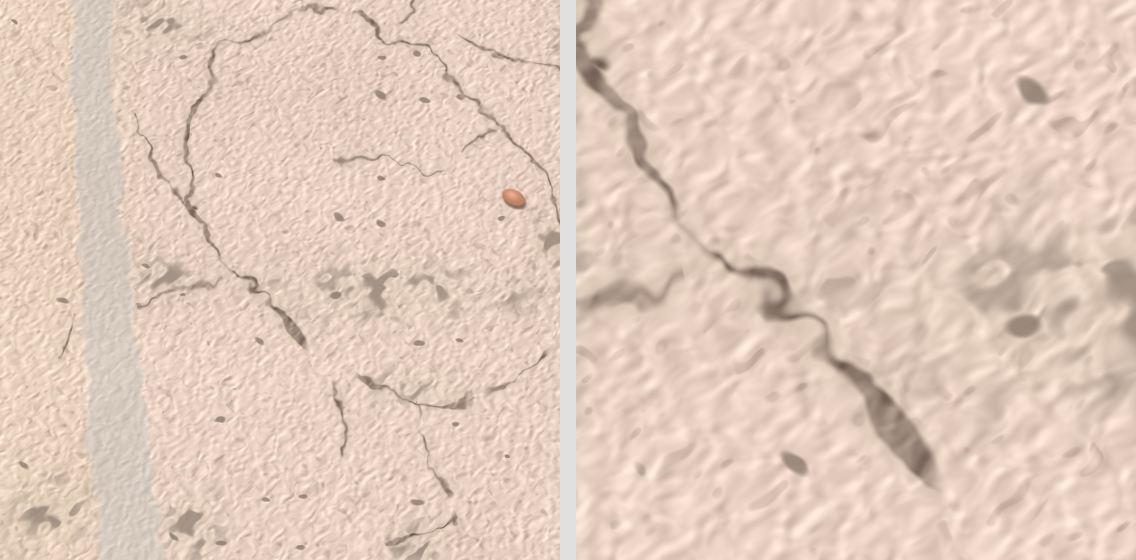
Left: the whole. Right: its middle third, enlarged.
This texture is drawn by a Shadertoy shader. Its source:

```glsl
// Sunlit pink concrete with a grey joint, a ring of branching cracks, worn patches and pits.

const vec3 SLAB = vec3(0.908, 0.818, 0.758);
const vec3 SLAB_WARM = vec3(0.908, 0.823, 0.740);
const vec3 JOINT = vec3(0.835, 0.790, 0.750);
const vec3 WORN = vec3(0.60, 0.535, 0.485);
const vec3 DUST = vec3(0.84, 0.765, 0.69);
const vec3 CRACK = vec3(0.60, 0.52, 0.47);
const vec3 CRACK_DEEP = vec3(0.46, 0.38, 0.34);
const vec3 PEBBLE = vec3(0.74, 0.50, 0.38);

const vec2 GRAIN_FREQ = vec2(95.0, 150.0);   // along and across the grain
const float GRAIN_ANGLE = 0.75;
const float GRAIN_CONTRAST = 0.125;
const vec2 RING_CENTER = vec2(0.675, 0.625);
const float RING_RADIUS = 0.325;
const float RING_STRETCH = 0.065;
const float CRACK_SOFTNESS = 0.0028;
const vec2 PEBBLE_CENTER = vec2(0.917, 0.648);

// Crack branches: start and end of each
const vec4 BRANCHES[11] = vec4[](
    vec4(0.41, 0.505, 0.245, 0.455), vec4(0.36, 0.62, 0.275, 0.67),
    vec4(0.275, 0.67, 0.235, 0.79), vec4(0.735, 0.29, 0.82, 0.07),
    vec4(0.60, 0.31, 0.625, 0.17), vec4(0.80, 0.945, 1.02, 0.88),
    vec4(0.885, 0.765, 0.79, 0.695), vec4(0.79, 0.695, 0.60, 0.715),
    vec4(0.82, 0.085, 0.71, 0.03), vec4(0.715, 0.96, 0.76, 1.02),
    vec4(0.14, 0.425, 0.105, 0.36));

// Worn patches: center and radii
const vec4 PATCHES[9] = vec4[](
    vec4(0.29, 0.505, 0.05, 0.035), vec4(0.345, 0.06, 0.045, 0.06),
    vec4(0.09, 0.09, 0.06, 0.05), vec4(0.70, 0.48, 0.16, 0.05),
    vec4(0.93, 0.48, 0.04, 0.03), vec4(0.74, 0.03, 0.05, 0.035),
    vec4(0.30, 0.96, 0.07, 0.04), vec4(0.985, 0.56, 0.04, 0.05),
    vec4(0.74, 0.31, 0.07, 0.03));

float hash(vec2 p) {
    vec3 q = fract(p.xyx * 0.1031);
    q += dot(q, q.yzx + 33.33);
    return fract((q.x + q.y) * q.z);
}

float noise(vec2 p) {
    vec2 i = floor(p), f = fract(p);
    f = f * f * (3.0 - 2.0 * f);
    return mix(mix(hash(i), hash(i + vec2(1, 0)), f.x),
               mix(hash(i + vec2(0, 1)), hash(i + vec2(1, 1)), f.x), f.y);
}

vec2 noise2(vec2 p) {
    return vec2(noise(p + 17.0), noise(p + 71.0)) - 0.5;
}

vec2 rotate(vec2 p, float a) {
    return vec2(cos(a) * p.x + sin(a) * p.y, cos(a) * p.y - sin(a) * p.x);
}

float segmentDistance(vec2 p, vec2 a, vec2 b) {
    vec2 pa = p - a, ba = b - a;
    return length(pa - ba * clamp(dot(pa, ba) / dot(ba, ba), 0.0, 1.0));
}

// Signed distance to the edges of the crack network
float crackDistance(vec2 p) {
    vec2 w = p + 0.035 * noise2(p * 13.0) + 0.016 * noise2(p * 42.0) + 0.006 * noise2(p * 110.0);
    float swell = noise(p * 17.0 + 5.0);
    float nearness = 1.3 - 0.55 * p.y;
    vec2 r = w - RING_CENTER;
    float angle = atan(r.y, r.x);
    float radius = RING_RADIUS - RING_STRETCH * sin(2.0 * angle);
    float lowerLeft = max(0.0, cos(angle - 3.9));
    float ringWidth = (0.009 * swell - 0.0005) * nearness * (0.7 + 0.75 * lowerLeft);
    float d = abs(length(r) - radius) - ringWidth;
    for (int i = 0; i < 11; i++) {
        float width = (0.0065 * swell - 0.0008) * nearness;
        d = min(d, segmentDistance(w, BRANCHES[i].xy, BRANCHES[i].zw) - width);
    }
    return d;
}

// Sparse dark pits, one chance per grid cell
float pits(vec2 p) {
    vec2 g = p * 14.0, cell = floor(g);
    vec2 offset = fract(g) - 0.5 - 0.5 * noise2(cell * 3.7);
    offset = rotate(offset + 0.06 * noise2(p * 90.0), 5.5 + hash(cell + 9.0));
    float size = 0.07 + 0.07 * hash(cell + 4.0);
    float pit = 1.0 - smoothstep(size * 0.6, size * 1.2, length(offset * vec2(0.8, 1.5)));
    return pit * step(0.86, hash(cell + 31.0));
}

void mainImage(out vec4 fragColor, in vec2 fragCoord) {
    vec2 p = fragCoord / iResolution.xy;

    // Embossed slanted grain, finer toward the far top edge
    vec2 ground = vec2((p.x - 0.5) * (1.0 + 0.2 * p.y), p.y * (1.0 + 0.2 * p.y));
    vec2 g = rotate(ground, GRAIN_ANGLE) * GRAIN_FREQ + 1.2 * noise2(p * 60.0);
    float relief = noise(g) - noise(g + vec2(0.35, -0.9));
    relief += 0.4 * (noise(g * 1.9 + 40.0) - 0.5);
    float mottle = noise(p * 6.0) + 0.5 * noise(p * 19.0) - 0.75;
    float specks = smoothstep(0.76, 0.94, noise(g * 0.75 + 90.0));

    // Slab
    vec3 color = mix(SLAB_WARM, SLAB, smoothstep(0.05, 0.3, p.x));
    color += 0.025 * mottle - 0.09 * specks;

    // Joint strip, widening toward the viewer
    float t = 1.0 - p.y;
    float center = 0.165 + 0.02 * t + 0.05 * t * t;
    float wobble = 0.018 * (noise(p * 24.0) - 0.5) + 0.01 * (noise(p * 80.0) - 0.5);
    float joint = 1.0 - smoothstep(-0.007, 0.007, abs(p.x - center) - 0.03 - 0.028 * t + wobble);
    color = mix(color, JOINT + 0.02 * mottle, joint * 0.95);
    color += relief * GRAIN_CONTRAST * mix(1.0, 0.6, joint);

    // Worn patches with dark flecks
    float wear = 0.0;
    for (int i = 0; i < 9; i++) {
        vec2 q = (p - PATCHES[i].xy) / PATCHES[i].zw;
        wear = max(wear, exp(-dot(q, q)));
    }
    wear *= 1.0 - 0.9 * joint;
    float flecks = smoothstep(0.53, 0.78, noise(g * 0.5 + 12.0) * 0.75 + 0.25 * noise(p * 28.0));
    color = mix(color, DUST + 0.08 * relief, wear * 0.4);
    color = mix(color, WORN, min(1.0, wear * 1.3) * flecks * 0.85);
    color = mix(color, WORN - 0.06, pits(p) * (1.0 - joint) * 0.8);

    // Cracks with a faint dusty rim
    float d = crackDistance(p);
    float open = (1.0 - joint) * smoothstep(0.12, 0.4, noise(p * 21.0 + 50.0));
    color = mix(color, DUST, (1.0 - smoothstep(0.0, 0.011, d)) * open * 0.45);
    vec3 depth = mix(CRACK, CRACK_DEEP, smoothstep(0.45, 0.8, noise(p * 65.0)));
    float crack = 1.0 - smoothstep(-CRACK_SOFTNESS, CRACK_SOFTNESS, d);
    color = mix(color, depth + 0.12 * relief, crack * open * 0.9);

    // Pebble and its shadow
    vec2 s = rotate(p - PEBBLE_CENTER, -0.45) / vec2(0.023, 0.014);
    float shadow = 1.0 - smoothstep(0.75, 1.15, length(s + vec2(-0.2, 0.35)));
    float pebble = 1.0 - smoothstep(0.8, 1.05, length(s));
    float shine = exp(-3.0 * dot(s - vec2(-0.2, 0.2), s - vec2(-0.2, 0.2)));
    color = mix(color, CRACK_DEEP, shadow * 0.85);
    color = mix(color, PEBBLE + 0.18 * shine, pebble);

    fragColor = vec4(clamp(color, 0.0, 1.0), 1.0);
}
```
